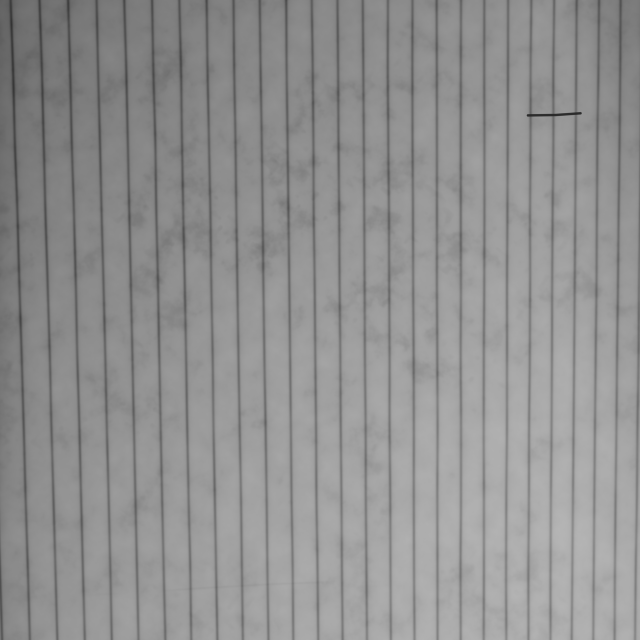
Give the GLSL for this pattern, as a three.js fragment shader.

```glsl
// Weathered grey panelling: narrowing, fanned vertical grooves, soft stains and one short dark scratch.
varying vec2 vUv;

float hash(vec2 p) {
  vec3 q = fract(vec3(p.xyx) * 0.1031);
  q += dot(q, q.yzx + 33.33);
  return fract((q.x + q.y) * q.z);
}

float noise(vec2 p) {
  vec2 i = floor(p), f = fract(p);
  f = f * f * (3.0 - 2.0 * f);
  return mix(mix(hash(i), hash(i + vec2(1.0, 0.0)), f.x),
             mix(hash(i + vec2(0.0, 1.0)), hash(i + vec2(1.0, 1.0)), f.x), f.y);
}

// Each octave is turned, so that no grid shows
float fbm(vec2 p) {
  float sum = 0.0, weight = 0.5;
  for (int i = 0; i < 4; i++) {
    p = mat2(0.8, 0.6, -0.6, 0.8) * p + 17.3;
    sum += weight * noise(p);
    p *= 2.0;
    weight *= 0.5;
  }
  return sum;
}

// Groove n sits at x = c.x + c.y n - c.z n^2; the coefficients shift with height.
float grooveDistance(vec2 p, out float index) {
  vec3 c = mix(vec3(0.0469, 0.04335, 0.000221), vec3(0.0169, 0.04535, 0.000235), p.y);
  float n = (c.y - sqrt(c.y * c.y - 4.0 * c.z * (p.x - c.x))) / (2.0 * c.z);
  index = floor(n + 0.5);
  float wobble = 0.0008 * (noise(vec2(index * 7.0 + 40.0, p.y * 9.0)) - 0.5);
  return abs(p.x - (c.x + c.y * index - c.z * index * index) - wobble);
}

float segmentDistance(vec2 p, vec2 a, vec2 b) {
  vec2 d = b - a;
  return length(p - a - d * clamp(dot(p - a, d) / dot(d, d), 0.0, 1.0));
}

void main() {
  vec2 p = vUv;

  // Uneven light: brightest low on the right, dim at the top left and side edges
  float tone = 0.705 - 0.13 * pow(p.y, 1.5) - 0.135 * pow(1.0 - p.x, 1.5);
  tone -= 0.06 * exp(-p.x / 0.03);
  tone -= smoothstep(0.86, 1.0, p.x) * (0.03 + 0.06 * p.y * p.y);

  // Cloudy stains and small specks, densest above the centre
  vec2 offset = p - vec2(0.48, 0.62);
  float density = 0.4 + 0.6 * exp(-dot(offset, offset) * 6.0);
  float cloud = fbm(p * 13.0 + 50.0);
  float mottle = fbm(p * 38.0 + 90.0);
  tone += 0.035 * (0.47 - cloud) + 0.05 * (0.47 - mottle);
  tone -= 0.05 * density * smoothstep(0.5, 0.75, mottle * 0.65 + cloud * 0.35);
  float speck = noise(mat2(0.8, 0.6, -0.6, 0.8) * p * 90.0 + 20.0);
  tone -= 0.03 * density * smoothstep(0.65, 1.0, speck) * smoothstep(0.4, 0.65, cloud);

  // Grooves: soft core with a wider shoulder, fainter to the right
  float index;
  float d = grooveDistance(p, index);
  float wear = 0.88 + 0.24 * noise(vec2(index * 5.0 + 60.0, p.y * 24.0));
  float strength = wear * mix(0.155, 0.135, p.x);
  tone -= strength * exp(-d * d / 0.0000052);
  tone -= 0.025 * exp(-d * d / 0.00004);

  // Barely visible broken crease near the bottom
  float crease = abs(p.y - 0.062 - 0.052 * p.x - 0.004 * noise(vec2(p.x * 12.0, 3.0)));
  tone -= 0.02 * exp(-crease * crease / 0.000004) * smoothstep(0.5, 0.75, noise(vec2(p.x * 9.0, 8.0)))
        * smoothstep(0.12, 0.2, p.x) * (1.0 - smoothstep(0.75, 0.9, p.x));

  // Short scratch, slightly bent upwards at its right end
  float scratch = min(segmentDistance(p, vec2(0.825, 0.8197), vec2(0.868, 0.8203)),
                      segmentDistance(p, vec2(0.868, 0.8203), vec2(0.907, 0.8230)));
  tone = mix(tone, 0.15, 0.95 * (1.0 - smoothstep(0.0008, 0.0030, scratch)));

  gl_FragColor = vec4(vec3(tone), 1.0);
}
```
